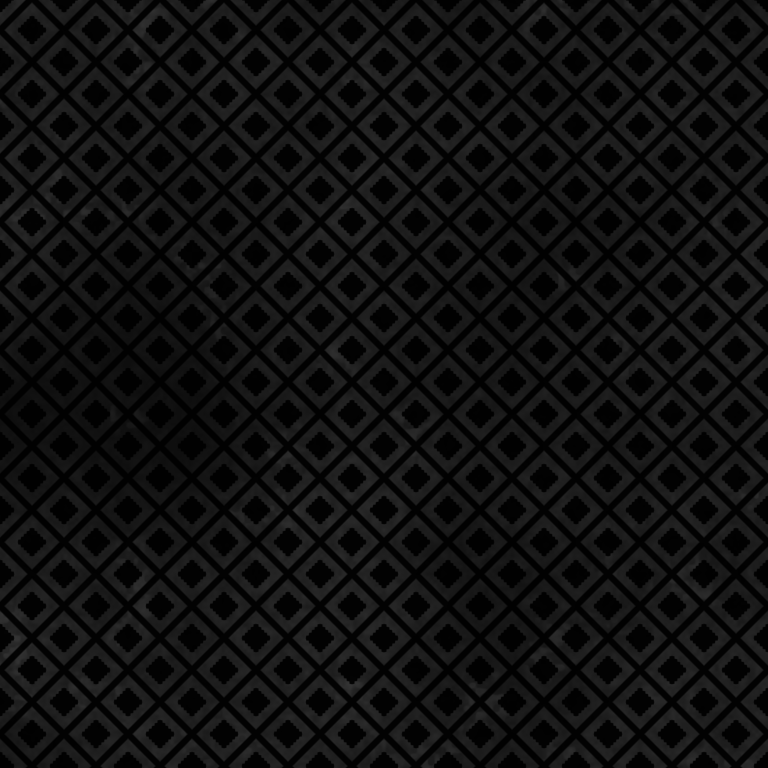
A Shadertoy shader for this pattern:

```glsl
// Worn dark lattice: charcoal square rings set on their corners, split by black diagonals.
// Rotated coordinates turn the staggered diamonds into a plain square grid;
// layered noise adds broad shading, fine grain and sparse pale scuffs.

#define REPEATS 12.0
#define CENTRE vec2(0.5, 0.53)
#define OUTER 0.43
#define INNER 0.235
#define NOTCH 0.012
#define SOFTNESS 0.022
#define BLACK vec3(0.006)
#define CHARCOAL vec3(0.112)
#define SHADE_DEPTH 0.95
#define GRAIN_DEPTH 0.45
#define SCUFF_GAIN 0.45

float hash(vec2 p) {
    vec3 q = fract(vec3(p.xyx) * 0.1031);
    q += dot(q, q.yzx + 33.33);
    return fract((q.x + q.y) * q.z);
}

float noise(vec2 p) {
    vec2 cell = floor(p);
    vec2 t = fract(p);
    t = t * t * (3.0 - 2.0 * t);
    float low = mix(hash(cell), hash(cell + vec2(1, 0)), t.x);
    float high = mix(hash(cell + vec2(0, 1)), hash(cell + vec2(1, 1)), t.x);
    return mix(low, high, t.y);
}

float fbm(vec2 p) {
    float sum = 0.0;
    float weight = 0.5;
    for (int i = 0; i < 4; i++) {
        sum += weight * noise(p);
        p = mat2(1.6, 1.2, -1.2, 1.6) * p + 7.3;
        weight *= 0.5;
    }
    return sum / 0.9375;
}

// Coverage of the square ring, with a slightly notched inner edge
float ringMask(vec2 p, float blur) {
    vec2 diagonal = vec2(p.x + p.y, p.x - p.y);
    vec2 local = abs(fract(diagonal + 0.5) - 0.5);
    float d = max(local.x, local.y);
    float along = min(local.x, local.y);
    float hole = INNER + NOTCH * cos(70.0 * along);
    float body = 1.0 - smoothstep(OUTER - blur, OUTER + blur, d);
    return body * smoothstep(hole - blur, hole + blur, d);
}

// Brightness of the worn surface, around 1
float wear(vec2 uv) {
    float broad = 1.0 + SHADE_DEPTH * (fbm(uv * 4.5 + 3.0) - 0.5);
    float patchDark = 1.0 - 0.4 * exp(-28.0 * dot(uv - vec2(0.17, 0.54), uv - vec2(0.17, 0.54)));
    float grain = 0.6 * noise(uv * 90.0) + 0.4 * noise(uv * 210.0 + 19.0) - 0.5;
    float scuff = smoothstep(0.58, 0.78, fbm(uv * 11.0 + 41.0));
    scuff *= smoothstep(0.35, 0.8, noise(uv * 130.0 + 5.0));
    return broad * patchDark * (1.0 + GRAIN_DEPTH * grain) + SCUFF_GAIN * scuff;
}

void mainImage(out vec4 fragColor, in vec2 fragCoord) {
    float size = min(iResolution.x, iResolution.y);
    vec2 uv = fragCoord / size;
    float blur = max(SOFTNESS, REPEATS / size);

    float ring = ringMask(uv * REPEATS - CENTRE, blur);
    float surface = wear(uv);
    vec3 colour = mix(BLACK * surface, CHARCOAL * surface, ring);
    fragColor = vec4(colour, 1.0);
}
```
